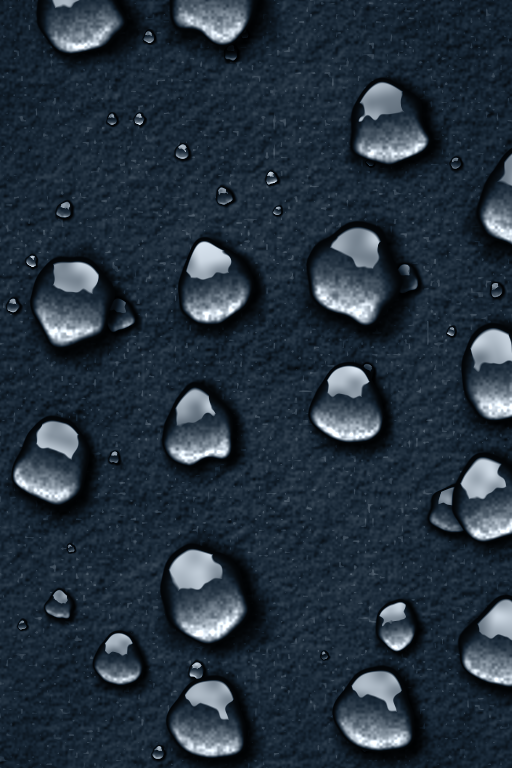
This texture is drawn by a WebGL 1 fragment shader. Its source:

```glsl
precision highp float;
// Glossy water drops scattered over dark, blue-grey grained stone.
uniform vec2 u_resolution;

float hash(vec2 p) {
  vec3 q = fract(p.xyx * 0.1031);
  q += dot(q, q.yzx + 33.33);
  return fract((q.x + q.y) * q.z);
}

float noise(vec2 p) {
  vec2 i = floor(p), f = fract(p);
  f = f * f * (3.0 - 2.0 * f);
  float low = mix(hash(i), hash(i + vec2(1.0, 0.0)), f.x);
  float high = mix(hash(i + vec2(0.0, 1.0)), hash(i + vec2(1.0, 1.0)), f.x);
  return mix(low, high, f.y);
}

float falling(float from, float to, float x) {
  return 1.0 - smoothstep(from, to, x);
}

// Stone: embossed relief lit from the upper left, with mottling and glints
float relief(vec2 p) {
  return 0.45 * noise(p * vec2(60.0, 85.0)) + 0.35 * noise(p * vec2(125.0, 160.0) + 7.0)
       + 0.22 * noise(p * 250.0 + 19.0);
}

float stoneTone(vec2 p) {
  float emboss = relief(p) - relief(p + vec2(-0.0025, 0.0035));
  float mottle = noise(p * 9.0) + 0.6 * noise(p * 28.0 + 5.0) - 0.8;
  float glint = smoothstep(0.83, 0.97, noise(p * 210.0 + 40.0));
  float fine = noise(p * 290.0 + 61.0) - 0.5;
  return max(0.152 + 0.2 * emboss + 0.04 * mottle + 0.07 * fine + 0.13 * glint, 0.025);
}

// Signed distance to a wobbly, tapered drop of unit size
float dropEdge(vec2 q, float seed) {
  float wobble = noise(q * 1.7 + seed * 71.0) - 0.5;
  float taper = 1.0 + 0.2 * q.y;
  return length(vec2(q.x * taper, q.y * 0.85)) - 1.0 + 0.26 * wobble;
}

// Bright ragged reflection in the upper half of a drop
float windowMask(vec2 q, float depth, float seed, float soft) {
  float ragged = noise(q * vec2(5.0, 3.5) + seed * 37.0) - 0.5;
  float slope = 0.7 * (fract(seed * 13.7) - 0.5);
  float bottom = q.y - 0.14 - slope * q.x - 0.22 * ragged;
  float side = 0.6 - abs(q.x + 0.08) - 0.3 * ragged;
  float inset = min(min(bottom, side), depth - 0.09);
  return smoothstep(0.0, 0.04 + soft, inset);
}

float shadeDrop(float tone, vec2 q, float seed, float glow, float soft, float grain) {
  // Contact shadow to the lower right
  float shadow = falling(-0.12, 0.38, dropEdge(q - vec2(0.17, -0.13), seed));
  tone *= 1.0 - 0.93 * shadow;

  // Grainy light gathered toward the bottom, inside a dark rim
  float d = dropEdge(q, seed);
  float gathered = falling(-0.95, 0.6, q.y);
  float rim = mix(0.12, 0.42, smoothstep(-0.9, 0.3, q.y));
  float body = mix(0.13, 0.7, gathered * gathered) * (0.6 + 0.8 * grain);
  float crescent = falling(0.0, 0.16, abs(d + 0.2)) * falling(-0.9, -0.35, q.y);
  body += 0.3 * crescent * (0.5 + grain);
  body = 0.02 + body * glow * smoothstep(0.02, rim, -d);

  // Sky reflection, paler toward the top
  float sky = 0.4 + 0.4 * noise(q * 2.3 + seed * 53.0) + 0.14 * q.y;
  body = mix(body, sky * mix(0.65, 1.0, glow), windowMask(q, -d, seed, soft));
  return mix(tone, body, falling(-soft, soft, d));
}

// One population of drops, each kept inside its cell of a staggered grid
float dropLayer(float tone, vec2 p, float cell, vec2 sizes, float density,
                float dimmest, float layer, float pixel) {
  float grain = noise(p * 260.0 + 90.0) * 0.6 + noise(p * 130.0) * 0.4;
  for (int i = -1; i <= 1; i++) {
    float column = floor(p.x / cell) + float(i);
    float shift = hash(vec2(column, layer));
    for (int j = -1; j <= 1; j++) {
      float row = floor(p.y / cell + shift) + float(j);
      vec2 id = vec2(column, row) + layer;
      float seed = hash(id + 3.7);
      float radius = mix(sizes.x, sizes.y, hash(id + 11.3));
      vec2 jitter = vec2(hash(id + 23.1), hash(id + 41.9)) - 0.5;
      jitter *= max(1.0 - 2.5 * radius / cell, 0.0);
      vec2 center = (vec2(column, row - shift) + 0.5 + jitter) * cell;
      vec2 q = (p - center) / radius;
      if (hash(id + 57.3) < density && dot(q, q) < 4.5) {
        float tilt = 0.7 * (seed - 0.5);
        q = mat2(cos(tilt), -sin(tilt), sin(tilt), cos(tilt)) * q;
        float glow = mix(dimmest, 1.0, hash(id + 73.9));
        tone = shadeDrop(tone, q, seed, glow, pixel / radius, grain);
      }
    }
  }
  return tone;
}

// Cool tint that fades in the blacks and whites
vec3 coolColor(float tone) {
  float tint = smoothstep(-0.03, 0.17, tone) * (1.0 - 0.3 * tone);
  return clamp(tone + vec3(-0.062, 0.0, 0.06) * tint, 0.0, 1.0);
}

void main() {
  vec2 p = gl_FragCoord.xy / u_resolution.y;
  vec2 centered = gl_FragCoord.xy / u_resolution - 0.5;
  float pixel = 1.0 / u_resolution.y;
  float tone = stoneTone(p) * (1.08 - 0.5 * dot(centered, centered));
  tone = dropLayer(tone, p, 0.055, vec2(0.005, 0.011), 0.11, 0.35, 5.0, pixel);
  tone = dropLayer(tone, p, 0.11, vec2(0.015, 0.03), 0.27, 0.5, 29.0, pixel);
  tone = dropLayer(tone, p, 0.19, vec2(0.044, 0.06), 0.58, 0.85, 83.0, pixel);
  gl_FragColor = vec4(coolColor(tone), 1.0);
}
```
